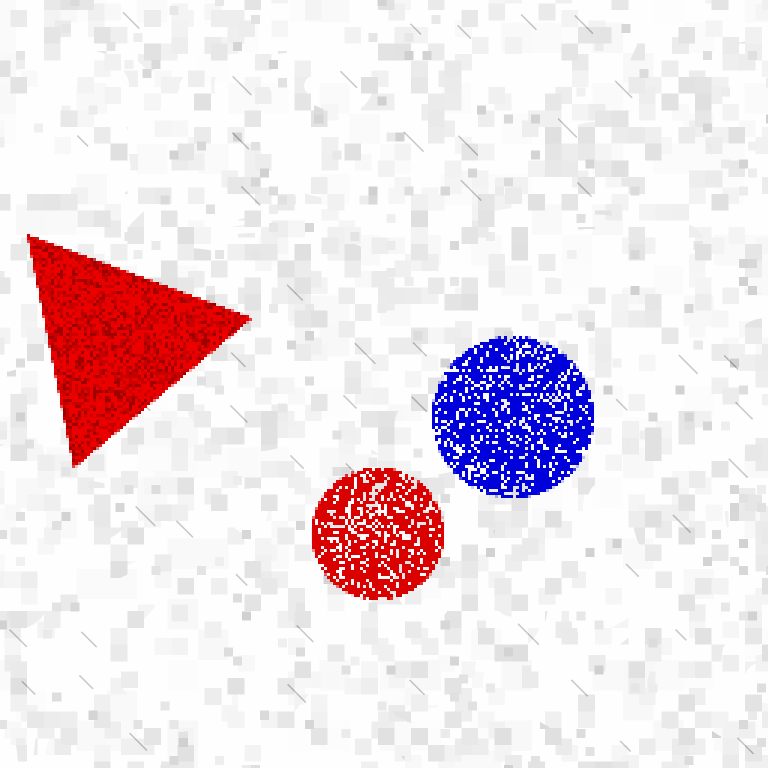
Give the GLSL for this background, as a WebGL 1 fragment shader.

```glsl
precision highp float;
// Grainy red triangle, red disc and blue disc on white paper with pale grey blocks and fine scratches.

uniform vec2 u_resolution;

// Shapes, in canvas units
const vec2 TRI_A = vec2(0.035, 0.695);
const vec2 TRI_B = vec2(0.329, 0.586);
const vec2 TRI_C = vec2(0.096, 0.390);
const vec2 BLUE_CENTER = vec2(0.668, 0.457);
const float BLUE_RADIUS = 0.1055;
const vec2 RED_CENTER = vec2(0.492, 0.305);
const float RED_RADIUS = 0.0865;

// Colours
const vec3 PAPER = vec3(0.996);
const vec3 RED = vec3(0.92, 0.0, 0.0);
const vec3 MID_RED = vec3(0.79, 0.0, 0.0);
const vec3 DARK_RED = vec3(0.63, 0.0, 0.0);
const vec3 DISC_RED = vec3(0.86, 0.0, 0.0);
const vec3 BLUE = vec3(0.0, 0.0, 0.86);

// Texture
const float GRAIN_CELLS = 256.0;
const float BLOCK_CELLS = 46.0;
const float SPECK_CELLS = 85.0;
const float SCRATCH_CELLS = 14.0;
const float SCRATCH_CHANCE = 0.26;
const float SCRATCH_SHADE = 0.2;

float hash(vec2 p, float seed) {
  vec3 q = fract(vec3(p.xyx + seed * 17.31) * vec3(0.1031, 0.1030, 0.0973));
  q += dot(q, q.yzx + 33.33);
  return fract((q.x + q.y) * q.z);
}

float valueNoise(vec2 p, float seed) {
  vec2 i = floor(p);
  vec2 f = smoothstep(0.0, 1.0, fract(p));
  float low = mix(hash(i, seed), hash(i + vec2(1.0, 0.0), seed), f.x);
  float high = mix(hash(i + vec2(0.0, 1.0), seed), hash(i + 1.0, seed), f.x);
  return mix(low, high, f.y);
}

// Random grey of one grid of squares
float blockLayer(vec2 p, float cells, float chance, vec2 shades, float seed) {
  vec2 id = floor(p * cells + seed * vec2(0.37, 0.61));
  float filled = step(hash(id, seed), chance);
  return filled * mix(shades.x, shades.y, hash(id, seed + 5.0));
}

float blockShade(vec2 p) {
  float density = 0.45 + 1.1 * valueNoise(p * 9.0, 3.0);
  float shade = blockLayer(p, BLOCK_CELLS, 0.22 * density, vec2(0.03, 0.12), 1.0);
  shade = max(shade, blockLayer(p, BLOCK_CELLS, 0.16 * density, vec2(0.02, 0.08), 2.0));
  shade = max(shade, blockLayer(p, BLOCK_CELLS * 0.55, 0.22, vec2(0.005, 0.025), 4.0));
  return max(shade, blockLayer(p, SPECK_CELLS, 0.035 * density, vec2(0.05, 0.18), 6.0));
}

// Short falling diagonals, one at most per cell
float scratches(vec2 p, float pixel) {
  vec2 id = floor(p * SCRATCH_CELLS);
  vec2 jitter = vec2(hash(id, 11.0), hash(id, 12.0)) - 0.5;
  vec2 q = (fract(p * SCRATCH_CELLS) - 0.5 - 0.35 * jitter) / SCRATCH_CELLS;
  float along = abs(q.x - q.y) * 0.7071;
  float across = abs(q.x + q.y) * 0.7071;
  float halfLength = mix(0.009, 0.019, hash(id, 13.0));
  float line = 1.0 - smoothstep(0.0004, 0.0004 + pixel, across);
  line *= 1.0 - smoothstep(halfLength, halfLength + pixel, along);
  return line * step(hash(id, 14.0), SCRATCH_CHANCE);
}

// Signed distance to the line a-b, positive on its left
float edgeSide(vec2 p, vec2 a, vec2 b) {
  vec2 d = normalize(b - a);
  return dot(p - a, vec2(-d.y, d.x));
}

float triangleDistance(vec2 p) {
  return max(max(edgeSide(p, TRI_A, TRI_B), edgeSide(p, TRI_B, TRI_C)), edgeSide(p, TRI_C, TRI_A));
}

float coverage(float d) {
  float soft = 0.2 / GRAIN_CELLS;
  return 1.0 - smoothstep(-soft, soft, d);
}

void main() {
  float pixel = 1.0 / min(u_resolution.x, u_resolution.y);
  vec2 p = gl_FragCoord.xy / u_resolution;

  // Paper, with four samples to smooth the block edges
  float shade = 0.0;
  for (int i = 0; i < 4; i++) {
    vec2 corner = vec2(mod(float(i), 2.0), floor(float(i) / 2.0)) - 0.5;
    shade += 0.25 * blockShade(p + 0.5 * corner * pixel);
  }
  vec3 color = PAPER - shade;
  color -= SCRATCH_SHADE * scratches(p, pixel);

  // Grain grid shared by the shapes
  vec2 grain = floor(p * GRAIN_CELLS);
  vec2 g = (grain + 0.5) / GRAIN_CELLS;
  float roll = hash(grain, 21.0);

  // Triangle in three reds
  vec3 triColor = mix(RED, MID_RED, step(0.52, roll));
  triColor = mix(triColor, DARK_RED, step(0.82, roll));
  color = mix(color, triColor, coverage(triangleDistance(g)));

  // Discs with paper showing through the grain
  float blueInk = step(0.24, roll);
  color = mix(color, BLUE, blueInk * coverage(length(g - BLUE_CENTER) - BLUE_RADIUS));

  float redReach = length(g - RED_CENTER - vec2(0.0, 0.015)) / RED_RADIUS;
  float redInk = step(mix(0.42, 0.2, min(redReach, 1.0)), roll);
  color = mix(color, DISC_RED, redInk * coverage(length(g - RED_CENTER) - RED_RADIUS));

  gl_FragColor = vec4(color, 1.0);
}
```
